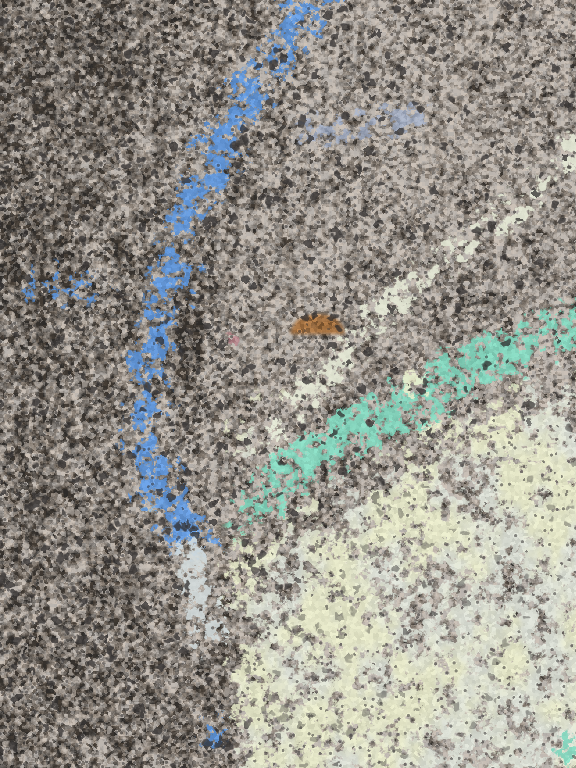
A WebGL 2 fragment shader for this texture:

```glsl
#version 300 es
precision highp float;
uniform vec2 u_resolution;
out vec4 fragColor;

const float FINE_GRAIN = 215.0;
const float COARSE_GRAIN = 95.0;
const float CHALK_GRAIN = 95.0;
const float CHALK_EDGE = 0.13;
const vec3 STONE_DARK = vec3(0.22, 0.20, 0.18);
const vec3 STONE_MID = vec3(0.51, 0.48, 0.45);
const vec3 STONE_LIGHT = vec3(0.76, 0.73, 0.70);
const vec3 PIT = vec3(0.19, 0.18, 0.18);
const vec3 BLUE = vec3(0.38, 0.61, 0.90);
const vec3 PALE_BLUE = vec3(0.66, 0.73, 0.86);
const vec3 TEAL = vec3(0.52, 0.87, 0.77);
const vec3 CREAM = vec3(0.93, 0.94, 0.81);
const vec3 WHITE = vec3(0.89, 0.91, 0.87);
const vec3 RUST = vec3(0.64, 0.41, 0.19);
const vec3 PINK = vec3(0.78, 0.50, 0.55);

float hash(vec2 p) {
  return fract(sin(dot(p, vec2(127.1, 311.7))) * 43758.55);
}

float noise(vec2 p) {
  vec2 i = floor(p), f = fract(p);
  f = f * f * (3.0 - 2.0 * f);
  return mix(mix(hash(i), hash(i + vec2(1, 0)), f.x),
             mix(hash(i + vec2(0, 1)), hash(i + vec2(1, 1)), f.x), f.y);
}

float fbm(vec2 p) {
  float sum = 0.0, amp = 0.5;
  for (int i = 0; i < 4; i++) {
    sum += amp * noise(p);
    p = p * 2.03 + 17.3;
    amp *= 0.55;
  }
  return sum / 1.01;
}

// Nearest grain: x = distance in cells, y = its random value
vec2 grain(vec2 p) {
  vec2 cell = floor(p), best = vec2(9.0, 0.0);
  for (int j = -1; j <= 1; j++)
  for (int i = -1; i <= 1; i++) {
    vec2 c = cell + vec2(i, j);
    float d = length(c + vec2(hash(c), hash(c + 41.7)) - p);
    if (d < best.x) best = vec2(d, hash(c + 83.1));
  }
  return best;
}

float segment(vec2 p, vec2 a, vec2 b) {
  vec2 ab = b - a;
  return length(p - a - ab * clamp(dot(p - a, ab) / dot(ab, ab), 0.0, 1.0));
}

float band(float d, float width) { return 1.0 - smoothstep(0.15 * width, width, abs(d)); }

// Soft elliptical patch
float spot(vec2 p, vec2 centre, vec2 size) { return band(length((p - centre) / size), 1.0); }

// Chalk catches on the raised grain as density grows
float cover(float density, float height) {
  return smoothstep(-CHALK_EDGE, CHALK_EDGE, density - height) * smoothstep(0.0, 0.08, density);
}

void main() {
  vec2 p = gl_FragCoord.xy / u_resolution.y;
  p.x *= 0.75 * u_resolution.y / u_resolution.x;

  // Concrete: stains, streaks and mixed grains
  vec2 fine = grain(p * FINE_GRAIN);
  vec2 warp = vec2(noise(p * 190.0), noise(p * 190.0 + 31.0)) - 0.5;
  vec2 coarse = grain(p * COARSE_GRAIN + 7.0 + 0.7 * warp);
  float stain = fbm(p * vec2(24.0, 9.0) + 3.0) - 0.5;
  float tone = 0.47 + 0.17 * smoothstep(0.12, 0.5, p.x) + 0.36 * stain;
  tone -= 0.15 * spot(p, vec2(0.10, 0.93), vec2(0.20, 0.17));
  tone -= 0.15 * spot(p, vec2(0.02, 0.68), vec2(0.14, 0.24));
  tone -= 0.20 * spot(p, vec2(0.25, 0.57), vec2(0.035, 0.18));
  tone += 0.72 * (fine.y - 0.5) + 1.2 * (fbm(p * 130.0) - 0.5) + 0.25 * (coarse.y - 0.5);
  vec3 col = mix(STONE_DARK, STONE_MID, smoothstep(-0.05, 0.52, tone));
  col = mix(col, STONE_LIGHT, smoothstep(0.38, 0.95, tone));
  col += 0.08 * (hash(floor(p * FINE_GRAIN)) - 0.5) * vec3(1.2, 0.9, 0.6);

  // Scattered irregular pebbles
  float radius = 0.30 + 0.28 * fract(coarse.y * 57.0);
  float pebble = 1.0 - smoothstep(radius - 0.12, radius + 0.12, coarse.x);
  float darkPebble = pebble * step(0.87 + 0.04 * smoothstep(0.1, 0.6, p.x), coarse.y);
  col = mix(col, STONE_LIGHT * 1.05, 0.6 * pebble * step(coarse.y, 0.05));

  // Raised surface shared by every chalk
  float height = 0.5 + 1.8 * (fbm(p * CHALK_GRAIN) - 0.5) + 0.42 * (fine.y - 0.5);
  float patches = fbm(p * vec2(24.0, 16.0) + 9.0) - 0.5;
  float wobble = 0.014 * (noise(p * 28.0) - 0.5);

  // Rust mark with a flat lower edge
  vec2 r = (p - vec2(0.413, 0.565)) / vec2(0.037, 0.027);
  float rust = (1.0 - smoothstep(0.8, 1.1, length(r) + 15.0 * wobble)) * smoothstep(-0.15, 0.15, r.y);
  col = mix(col, RUST * (0.75 + 0.45 * fine.y), 0.8 * rust);
  col = mix(col, PINK, 0.6 * cover(0.6 * spot(p, vec2(0.302, 0.557), vec2(0.014)), height));

  // Cream field under the teal arc
  float t = p.x - 0.312;
  float arcY = 0.335 + 0.76 * t - 0.49 * t * t;
  float leftEdge = 0.31 - 0.55 * p.y * p.y + 2.0 * wobble;
  float field = smoothstep(-0.025, 0.045, p.x - leftEdge) * smoothstep(-0.02, 0.17, arcY - p.y);
  float creamDensity = field * (0.66 + 0.9 * patches + 0.07 * smoothstep(0.5, 0.75, p.x));
  creamDensity -= 0.14 * spot(p, vec2(0.57, 0.30), vec2(0.07, 0.16));
  creamDensity = max(creamDensity, 0.38 * spot(p, vec2(0.20, 0.345), vec2(0.025, 0.03)));
  creamDensity = max(creamDensity, 0.30 * spot(p, vec2(0.36, 0.43), vec2(0.10, 0.08)));
  vec3 cream = mix(WHITE, CREAM, smoothstep(-0.15, 0.2, patches + 0.3 * (0.55 - p.x)));
  col = mix(col, cream * (0.93 + 0.1 * fine.y), 0.92 * cover(creamDensity, height));

  // Pale diagonal line
  float diagonal = segment(p, vec2(0.36, 0.44), vec2(0.52, 0.61));
  diagonal = min(diagonal, segment(p, vec2(0.52, 0.61), vec2(0.75, 0.80))) + wobble;
  float lineDensity = band(diagonal, 0.034) * (0.47 + 0.7 * patches);
  col = mix(col, mix(CREAM, WHITE, 0.6), 0.9 * cover(lineDensity, height));

  // Teal arc
  float arc = (p.y - arcY) / sqrt(1.0 + pow(0.76 - 0.98 * t, 2.0)) + wobble;
  float tealDensity = band(arc, 0.048) * smoothstep(-0.03, 0.05, t) * (0.66 + 0.8 * patches);
  tealDensity = max(tealDensity, 0.42 * spot(p, vec2(0.74, 0.02), vec2(0.03, 0.05)));
  col = mix(col, TEAL * (0.93 + 0.12 * fine.y), 0.9 * cover(tealDensity, height));
  float creamOnTeal = 0.55 * spot(p, vec2(0.54, 0.50), vec2(0.025, 0.035));
  col = mix(col, CREAM, 0.9 * cover(creamOnTeal, height));

  // Blue curve, its smear and stray flecks
  float bend = p.y - 0.46;
  float curvature = bend > 0.0 ? 0.75 : 1.7;
  float curve = (p.x - 0.195 - curvature * bend * bend) / sqrt(1.0 + pow(2.0 * curvature * bend, 2.0));
  float blueDensity = band(curve + 2.0 * wobble, 0.043) * smoothstep(0.26, 0.31, p.y) * (0.52 + 0.8 * patches);
  blueDensity = max(blueDensity, 0.28 * spot(p, vec2(0.08, 0.63), vec2(0.09, 0.04)));
  blueDensity = max(blueDensity, 0.32 * spot(p, vec2(0.28, 0.04), vec2(0.03, 0.06)));
  float smear = band(segment(p, vec2(0.41, 0.83), vec2(0.54, 0.85)), 0.032);
  col = mix(col, PALE_BLUE, 0.65 * cover(0.47 * smear, height));
  col = mix(col, BLUE * (0.9 + 0.18 * fine.y), 0.9 * cover(blueDensity, height));

  // White tail below the blue curve
  float tail = band(segment(p, vec2(0.25, 0.28), vec2(0.27, 0.17)), 0.035);
  col = mix(col, mix(WHITE, PALE_BLUE, 0.25), 0.9 * cover(0.53 * tail, height));

  // Dark pebbles and pits show through the chalk
  float chalked = smoothstep(0.3, 0.7, creamDensity);
  col = mix(col, PIT, (0.75 - 0.4 * chalked) * darkPebble);
  col = mix(col, PIT, 0.55 * step(0.93, fine.y) * (1.0 - smoothstep(0.3, 0.6, fine.x)));
  fragColor = vec4(clamp(col, 0.0, 1.0), 1.0);
}
```
